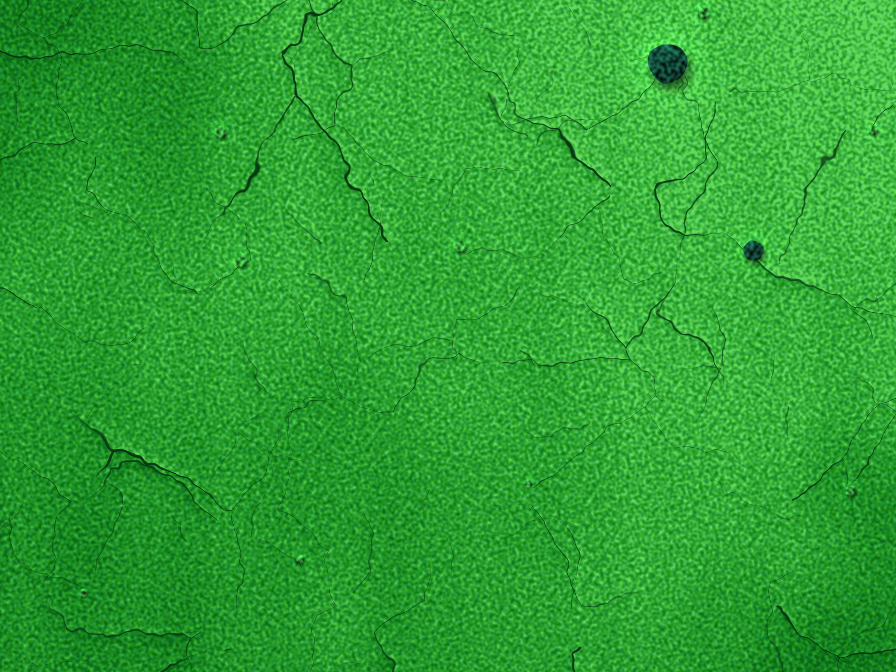
Write a WebGL 1 fragment shader that draws this texture.

```glsl
precision highp float;
// Cracked, grainy green paint on a wall, with a few raised nubs.
uniform vec2 u_resolution;

#define GRAIN_SCALE 158.0
#define GRAIN_CONTRAST 0.66
#define BASE_TONE 0.555
#define PATCH_CONTRAST 0.19
#define MAIN_CRACK_SCALE 2.9
#define MAIN_CRACK_WIDTH 0.0014
#define MAIN_CRACK_SHARE 0.50
#define FINE_CRACK_SCALE 5.6
#define FINE_CRACK_WIDTH 0.0008
#define FINE_CRACK_SHARE 0.46
#define LIP_LIGHT 0.28
#define SMALL_NUBS 9

const vec3 CRACK_COLOR = vec3(0.01, 0.19, 0.06);
const vec3 STONE_COLOR = vec3(0.07, 0.30, 0.23);
const vec3 CHIP_COLOR = vec3(0.22, 0.64, 0.25);
const mat2 TILT = mat2(0.829, 0.559, -0.559, 0.829);

vec2 hash2(vec2 p) {
  vec3 q = fract(p.xyx * vec3(0.1031, 0.1030, 0.0973));
  q += dot(q, q.yzx + 33.33);
  return fract((q.xx + q.yz) * q.zy);
}

float cornerSlope(vec2 cell, vec2 offset) {
  float angle = 6.2832 * hash2(cell).x;
  return dot(vec2(cos(angle), sin(angle)), offset);
}

// Gradient noise, about -0.7 to 0.7
float noise(vec2 p) {
  vec2 i = floor(p), f = fract(p), e = vec2(1.0, 0.0);
  vec2 s = f * f * f * (f * (f * 6.0 - 15.0) + 10.0);
  return mix(mix(cornerSlope(i, f), cornerSlope(i + e, f - e), s.x),
             mix(cornerSlope(i + e.yx, f - e.yx), cornerSlope(i + e.xx, f - e.xx), s.x), s.y);
}

// Nearest cell border: x = distance, yz = direction to it, w = random value per border
vec4 cellBorder(vec2 p) {
  vec2 base = floor(p), f = fract(p), home, toHome;
  float nearest = 9.0;
  for (int j = -1; j <= 1; j++) for (int i = -1; i <= 1; i++) {
    vec2 cell = vec2(float(i), float(j));
    vec2 r = cell + hash2(base + cell + 7.0) - f;
    if (dot(r, r) < nearest) { nearest = dot(r, r); toHome = r; home = cell; }
  }
  vec4 border = vec4(9.0);
  for (int j = -2; j <= 2; j++) for (int i = -2; i <= 2; i++) {
    vec2 cell = home + vec2(float(i), float(j));
    vec2 r = cell + hash2(base + cell + 7.0) - f;
    vec2 across = r - toHome;
    if (dot(across, across) > 0.0001) {
      vec2 n = normalize(across);
      float d = dot(0.5 * (toHome + r), n);
      if (d < border.x) border = vec4(d, n, hash2(2.0 * base + home + cell + 19.0).y);
    }
  }
  return border;
}

// x = darkness of the crack, y = signed light on its raised lip
vec2 crack(vec2 p, vec2 bend, float scale, float width, float share, float pixel) {
  vec4 border = cellBorder((p + bend) * scale + 3.0);
  float d = border.x / scale;
  float shown = smoothstep(1.0 - share, 1.2 - share, border.w + 0.5 * noise(p * 5.0 + scale));
  float w = width * shown * clamp(0.8 + 2.2 * noise(p * 4.0 + 11.0 + scale), 0.3, 2.0);
  float line = shown * clamp((w - d) / pixel + 0.5, 0.0, 1.0);
  float lip = dot(border.yz, vec2(-0.45, -0.9)) * exp(-d / 0.009) * w / MAIN_CRACK_WIDTH;
  return vec2(line, lip);
}

vec3 paint(float tone) {
  vec3 c = mix(vec3(0.02, 0.36, 0.09), vec3(0.05, 0.43, 0.09), smoothstep(-0.4, 0.0, tone));
  c = mix(c, vec3(0.09, 0.53, 0.13), clamp(tone * 4.0, 0.0, 1.0));
  c = mix(c, vec3(0.15, 0.61, 0.17), clamp(tone * 4.0 - 1.0, 0.0, 1.0));
  c = mix(c, vec3(0.24, 0.71, 0.25), clamp(tone * 4.0 - 2.0, 0.0, 1.0));
  return mix(c, vec3(0.36, 0.83, 0.34), clamp(tone * 4.0 - 3.0, 0.0, 1.2));
}

// Raised lump with a pale rim, a cast shadow and a lit upper left side
vec3 addNub(vec3 color, vec2 p, vec2 center, float radius, vec3 body, float pixel) {
  vec2 v = (p - center) / radius;
  float l = length(v) + 0.13 * noise(v * 1.3 + center * 40.0);
  float soft = 0.7 * pixel / radius;
  color *= 1.0 + 0.2 * exp(-1.4 * max(l - 1.0, 0.0));
  color *= 1.0 - 0.5 * (1.0 - smoothstep(0.6, 1.5, length(v - vec2(0.2, -0.35))));
  float shade = 0.9 + 0.4 * dot(v, vec2(-0.4, 0.7)) + 1.3 * noise(TILT * p * GRAIN_SCALE);
  return mix(color, body * max(shade, 0.15), 1.0 - smoothstep(1.0 - soft, 1.0 + soft, l));
}

void main() {
  float pixel = 1.0 / u_resolution.y, aspect = u_resolution.x * pixel;
  vec2 p = gl_FragCoord.xy * pixel;

  // Broad light, dark corners, patches and faint vertical streaks
  float patches = noise(p * 2.6 + 5.0) + 0.4 * noise(p * 6.0);
  float tone = BASE_TONE + 0.32 * (p.x / aspect - 0.45) + 0.28 * (p.y - 0.45);
  tone += PATCH_CONTRAST * patches + 0.10 * noise(p * vec2(13.0, 1.6));
  tone -= 0.34 * (1.0 - smoothstep(0.0, 0.5, length(p - vec2(0.0, 1.0)) + 0.15 * patches));
  tone -= 0.45 * (1.0 - smoothstep(0.1, 0.42, length(p - vec2(aspect, 0.0)) + 0.2 * patches));

  // Fine grain from two tilted layers, which hides the noise lattice
  vec2 g = TILT * p * GRAIN_SCALE;
  tone += GRAIN_CONTRAST * (noise(g) + 0.6 * noise(TILT * g * 1.27 + 9.0));

  // Three sizes of jagged cracks
  vec2 bend = vec2(noise(p * 8.0), noise(p * 8.0 + 31.0)) * 0.040
            + vec2(noise(p * 27.0), noise(p * 27.0 + 57.0)) * 0.012
            + vec2(noise(p * 70.0), noise(p * 70.0 + 83.0)) * 0.004;
  vec2 wide = crack(p, bend, MAIN_CRACK_SCALE, MAIN_CRACK_WIDTH, MAIN_CRACK_SHARE, pixel);
  vec2 fine = crack(p + 4.0, bend, FINE_CRACK_SCALE, FINE_CRACK_WIDTH, FINE_CRACK_SHARE, pixel);
  vec2 hair = crack(p + 9.0, bend, FINE_CRACK_SCALE * 1.7, FINE_CRACK_WIDTH * 0.7, 0.3, pixel);
  vec3 color = paint(tone + LIP_LIGHT * (wide.y + fine.y + hair.y));
  color.b += 0.10 * noise(TILT * g * 0.8 + 40.0);
  color = mix(color, CRACK_COLOR, max(0.92 * wide.x, max(0.75 * fine.x, 0.6 * hair.x)));

  // Two dark stones and scattered small chips
  color = addNub(color, p, vec2(0.745 * aspect, 0.906), 0.029, STONE_COLOR, pixel);
  color = addNub(color, p, vec2(0.841 * aspect, 0.627), 0.015, STONE_COLOR, pixel);
  for (int i = 0; i < SMALL_NUBS; i++) {
    vec2 spot = hash2(vec2(float(i) * 3.7 + 2.0, 8.3));
    float radius = mix(0.005, 0.010, hash2(spot * 91.0).x);
    color = addNub(color, p, spot * vec2(aspect, 1.0), radius, CHIP_COLOR, pixel);
  }
  gl_FragColor = vec4(clamp(color, 0.0, 1.0), 1.0);
}
```
